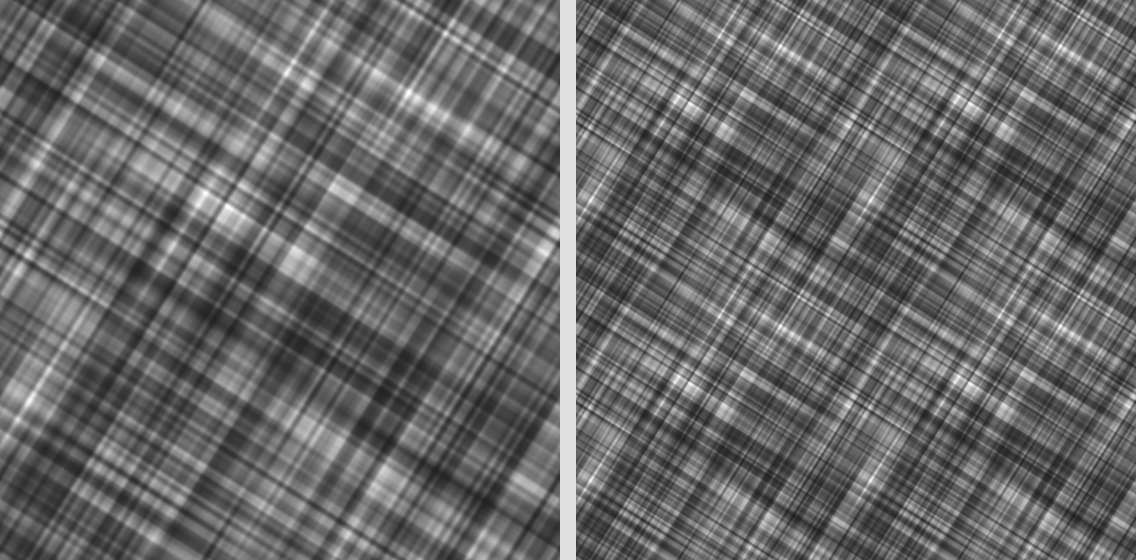
Left: one tile. Right: repeated 2 by 2.
Write a Shadertoy shader that draws this texture.

```glsl
// Soft grey cross-hatch: two perpendicular sets of slanted, fading streaks, tileable.
#define LINE_DIR vec2(8.0, -5.0) // whole steps, so each streak line closes on the tile
#define STREAK_CELLS 24.0        // brightness changes along one closed line
#define COARSE_ROWS 3.0          // widest streaks; each octave doubles the count
#define OCTAVES 3
#define COARSE_WEIGHT 0.6
#define WEIGHT_STEP 0.2
#define BASE_GREY 0.375
#define CONTRAST 0.28
#define HIGHLIGHT 0.08

float hash(vec3 cell) {
    return fract(sin(dot(cell, vec3(12.9898, 78.233, 37.719))) * 43758.5453);
}

// Smooth brightness along a single row of streaks.
float rowNoise(float along, float row, float rows, float seed) {
    // Slides rows against each other so they join up across the tile edges.
    const float shear = 34.0 / 89.0;
    float id = mod(row, rows);
    float s = (along + shear * row / rows) * STREAK_CELLS;
    s += STREAK_CELLS * hash(vec3(id, 51.0, seed));
    float cell = floor(s);
    float a = hash(vec3(mod(cell, STREAK_CELLS), id, seed));
    float b = hash(vec3(mod(cell + 1.0, STREAK_CELLS), id, seed));
    return mix(a, b, smoothstep(0.0, 1.0, s - cell));
}

// Blend of neighbouring rows: noise stretched along LINE_DIR.
float streaks(vec2 p, float rows, float seed) {
    float along = dot(p, LINE_DIR) / dot(LINE_DIR, LINE_DIR);
    float across = dot(p, vec2(-LINE_DIR.y, LINE_DIR.x)) * rows;
    float row = floor(across);
    return mix(rowNoise(along, row, rows, seed),
               rowNoise(along, row + 1.0, rows, seed),
               smoothstep(0.0, 1.0, across - row));
}

void mainImage(out vec4 fragColor, in vec2 fragCoord) {
    vec2 p = fragCoord / iResolution.xy;
    vec2 turned = vec2(p.y, -p.x);

    // Octaves of both directions, centred on zero
    float weave = 0.0;
    float rows = COARSE_ROWS;
    float weight = COARSE_WEIGHT;
    for (int i = 0; i < OCTAVES; i++) {
        float seed = float(i) * 2.0 + 1.0;
        float sum = streaks(p, rows, seed) + streaks(turned, rows, seed + 1.0);
        weave += weight * (sum - 1.0);
        rows *= 2.0;
        weight += WEIGHT_STEP;
    }

    // Slightly lifted highlights
    float grey = BASE_GREY + CONTRAST * weave + HIGHLIGHT * weave * weave;
    fragColor = vec4(vec3(clamp(grey, 0.0, 1.0)), 1.0);
}
```
